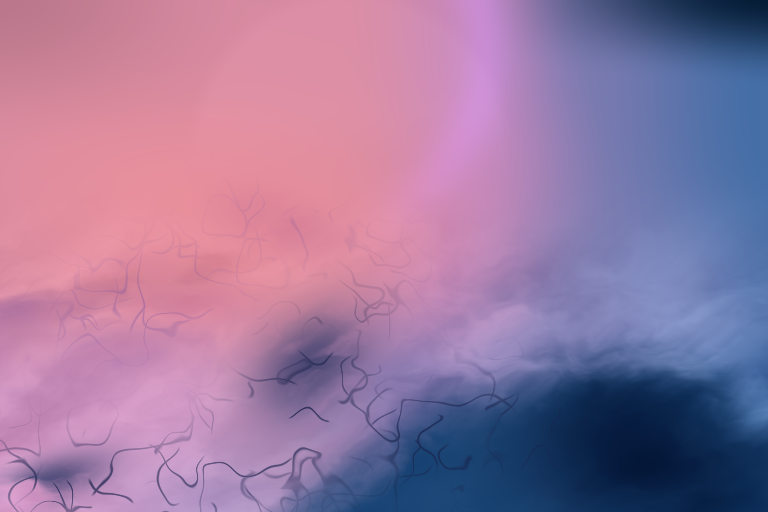
This background is drawn by a Shadertoy shader. Its source:

```glsl
// Soft pink-to-blue haze over a dark navy mass, with a tangle of fine curly fibres.
// A warped horizontal colour ramp is tinted by elliptical glows and fbm mist;
// fibres are thin contour lines of warped noise. Units: canvas height = 1.

const vec3 PINK       = vec3(0.84, 0.54, 0.63);
const vec3 SALMON     = vec3(0.93, 0.57, 0.61);
const vec3 ORCHID     = vec3(0.76, 0.53, 0.74);
const vec3 PERIWINKLE = vec3(0.48, 0.48, 0.69);
const vec3 BLUE       = vec3(0.27, 0.43, 0.65);
const vec3 LILAC      = vec3(0.80, 0.58, 0.77);
const vec3 MIST       = vec3(0.60, 0.60, 0.80);
const vec3 ROSE       = vec3(0.74, 0.40, 0.55);
const vec3 VIOLET     = vec3(0.50, 0.34, 0.62);
const vec3 SLATE      = vec3(0.22, 0.24, 0.42);
const vec3 DEEP_BLUE  = vec3(0.10, 0.27, 0.46);
const vec3 NAVY       = vec3(0.01, 0.08, 0.21);
const int   FIBRE_LAYERS = 5;
const float FIBRE_SCALE  = 9.0;
const float FIBRE_WIDTH  = 0.0022;

float hash(vec2 p) {
    vec3 q = fract(vec3(p.xyx) * 0.1031);
    q += dot(q, q.yzx + 33.33);
    return fract((q.x + q.y) * q.z);
}

float noise(vec2 p) {
    vec2 i = floor(p), f = fract(p);
    f = f * f * f * (f * (f * 6.0 - 15.0) + 10.0);
    return mix(mix(hash(i), hash(i + vec2(1, 0)), f.x),
               mix(hash(i + vec2(0, 1)), hash(i + vec2(1, 1)), f.x), f.y);
}

mat2 rotation(float a) { return mat2(cos(a), sin(a), -sin(a), cos(a)); }

float fbm(vec2 p) {
    float sum = 0.0, amp = 0.5;
    for (int i = 0; i < 5; i++) {
        sum += amp * noise(p);
        p = rotation(0.6) * p * 2.03 + 7.1;
        amp *= 0.5;
    }
    return sum;
}

// Soft elliptical spot: 1 at the centre, fading to 0.
float spot(vec2 p, vec2 centre, vec2 radius, float angle) {
    vec2 d = (p - centre) * rotation(angle) / radius;
    return exp(-dot(d, d));
}

// Smooth ramp across the canvas, bent to the left near the bottom.
vec3 hazeRamp(vec2 p) {
    float x = p.x + 0.16 * smoothstep(0.75, 0.2, p.y);
    vec3 c = mix(PINK, ORCHID, smoothstep(0.66, 0.98, x));
    float cool = mix(1.17, 1.08, smoothstep(0.5, 0.95, p.y));
    c = mix(c, PERIWINKLE, smoothstep(0.93, cool + 0.08, x));
    return mix(c, BLUE, smoothstep(1.12, 1.50, p.x));
}

// Broken, curly lines along the mid-level contours of noise.
float fibres(vec2 p) {
    float ink = 0.0;
    for (int i = 0; i < FIBRE_LAYERS; i++) {
        float k = float(i);
        float scale = FIBRE_SCALE * (1.0 + 0.22 * k);
        vec2 q = rotation(1.3 * k + 0.4) * p * scale + 19.7 * k;
        q += 0.7 * vec2(noise(q * 1.3 + 4.0), noise(q * 1.3 + 31.0));
        float n = noise(q), e = 0.03;
        float slope = length(vec2(noise(q + vec2(e, 0)), noise(q + vec2(0, e))) - n) / e;
        float dist = abs(n - 0.5) / (max(slope, 0.35) * scale);
        float gaps = smoothstep(0.48, 0.66, noise(q * 0.85 + 53.0));
        ink = max(ink, gaps * (1.0 - smoothstep(0.2, 1.6, dist / FIBRE_WIDTH)));
    }
    return ink;
}

void mainImage(out vec4 fragColor, in vec2 fragCoord) {
    vec2 p = fragCoord / iResolution.y;
    p.x *= 1.5 * iResolution.y / iResolution.x;
    float cloud = fbm(p * vec2(4.0, 6.0) + 3.0);
    float wisps = fbm(rotation(-0.35) * p * vec2(5.0, 12.0) + 2.0 * cloud);
    float low = smoothstep(0.68, 0.35, p.y);
    vec2 w = p + low * 0.12 * (vec2(cloud, wisps) - 0.48);

    // Haze, warm glow and lower lilac light
    vec3 col = hazeRamp(w);
    col = mix(col, SALMON, 0.85 * spot(w, vec2(0.42, 0.59), vec2(0.42, 0.20), -0.15));
    col = mix(col, LILAC, 0.85 * smoothstep(0.46, 0.22, w.y) * smoothstep(0.8, 0.35, w.x));
    col = mix(col, MIST, 0.55 * smoothstep(0.22, 0.0, w.y) * smoothstep(0.0, 0.5, p.x));
    col = mix(col, PERIWINKLE, 0.75 * spot(w, vec2(0.79, 0.23), vec2(0.27, 0.13), 0.3));
    col = mix(col, MIST, 0.5 * spot(w, vec2(1.36, 0.43), vec2(0.17, 0.15), -0.5));

    // Faint lens arcs
    float arc = length(p - vec2(0.605, 0.902)) - 0.345;
    col += vec3(0.03, 0.02, 0.09) * exp(-pow(arc / 0.05, 2.0)) * smoothstep(0.68, 0.9, p.x);
    float innerArc = length(p - vec2(0.684, 0.707)) - 0.305;
    col += 0.018 * smoothstep(0.02, -0.02, innerArc) * smoothstep(0.65, 0.8, p.y);

    // Mist streaks and smoky smudges
    col += low * (wisps - 0.48) * vec3(0.20, 0.22, 0.20);
    float smoke = smoothstep(0.25, 0.65, wisps);
    col = mix(col, ROSE, 0.40 * smoke * spot(p, vec2(0.55, 0.56), vec2(0.14, 0.06), -0.3));
    col = mix(col, ROSE, 0.55 * smoke * spot(p, vec2(0.34, 0.43), vec2(0.13, 0.06), -0.2));
    col = mix(col, VIOLET, 0.75 * smoke * spot(p, vec2(0.23, 0.31), vec2(0.08, 0.03), 0.1));
    col = mix(col, VIOLET, 0.35 * spot(w, vec2(0.0, 0.38), vec2(0.12, 0.04), 0.2));
    col = mix(col, SLATE, 0.85 * smoke * spot(p, vec2(0.61, 0.29), vec2(0.13, 0.09), 0.7));
    col = mix(col, SLATE, 0.85 * smoke * spot(p, vec2(0.09, 0.06), vec2(0.12, 0.04), 0.3));

    // Dark mass rising to the right, with a near-black core
    float ridge = 0.29 - 0.62 * pow(p.x - 1.27, 2.0) - 0.10 * smoothstep(1.36, 1.5, p.x);
    float mass = smoothstep(0.09, -0.08, w.y - ridge);
    col = mix(col, DEEP_BLUE + 0.12 * (cloud - 0.5), mass);
    col = mix(col, NAVY, 0.95 * mass * spot(w, vec2(1.27, 0.11), vec2(0.23, 0.16), -0.3));

    // Fibres: dense along the lower bank, sparse and rosy above
    float bank = spot(p, vec2(0.15, 0.06), vec2(0.28, 0.08), 0.0)
               + spot(p, vec2(0.56, 0.20), vec2(0.22, 0.09), 0.9)
               + spot(p, vec2(0.88, 0.15), vec2(0.24, 0.10), 0.1);
    float stray = spot(p, vec2(0.28, 0.41), vec2(0.18, 0.09), 0.3)
                + 0.5 * spot(p, vec2(0.58, 0.56), vec2(0.14, 0.06), -0.3);
    float ink = fibres(p);
    col = mix(col, NAVY + vec3(0.09, 0.05, 0.08), 0.75 * ink * min(bank, 1.0));
    col = mix(col, VIOLET, 0.40 * ink * min(stray, 1.0));

    // Darkened top edge and corners
    float corner = smoothstep(0.84, 1.02, p.y + 0.06 * (p.x - 1.3)) * smoothstep(0.9, 1.5, p.x);
    col = mix(col, NAVY + vec3(0.01, 0.03, 0.0), corner);
    col *= 1.0 - 0.13 * smoothstep(0.7, 1.0, p.y) * smoothstep(0.5, 0.0, p.x);
    col += 0.10 * spot(p, vec2(0.02, 0.03), vec2(0.06, 0.05), 0.0);
    fragColor = vec4(clamp(col, 0.0, 1.0), 1.0);
}
```
